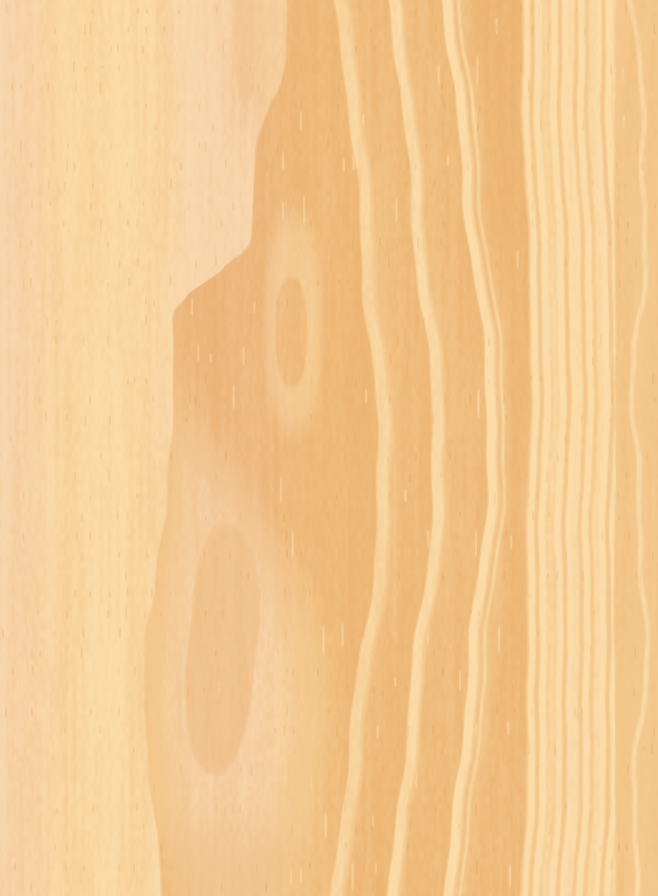
A WebGL 1 fragment shader for this texture:

```glsl
precision highp float;
// Pale pine board: sapwood, warm heartwood, wavy growth bands, islands and fine fibres.
uniform vec2 u_resolution;

const vec3 PALE = vec3(0.985, 0.865, 0.665);
const vec3 HONEY = vec3(0.955, 0.785, 0.555);
const vec3 AMBER = vec3(0.925, 0.705, 0.445);
const vec3 ROSY_TINT = vec3(-0.012, -0.022, 0.022);
const float PI = 3.14159;

float hash(vec2 p) {
  p = fract(p * vec2(0.1031, 0.1137));
  p += dot(p, p.yx + 33.33);
  return fract((p.x + p.y) * p.x * 7.31);
}

float noise(vec2 p) {
  vec2 cell = floor(p), f = fract(p);
  f = f * f * (3.0 - 2.0 * f);
  float low = mix(hash(cell), hash(cell + vec2(1.0, 0.0)), f.x);
  float high = mix(hash(cell + vec2(0.0, 1.0)), hash(cell + 1.0), f.x);
  return mix(low, high, f.y);
}

// Layered sines that make growth lines wander down the board.
float wander(float t, float phase) {
  return 0.006 * sin(13.0 * t + phase) + 0.003 * sin(29.0 * t + 2.3 * phase)
       + 0.0012 * sin(67.0 * t + phase);
}

float edge(float d, float softness) {
  return smoothstep(-softness, softness, d);
}

// Growth band: crisp on its left, fading into the wood on its right.
float band(float d, float width) {
  float core = 1.0 - smoothstep(width * 0.45, width, d);
  float tail = 0.45 * exp(-max(d, 0.0) / width);
  return edge(d, 0.0025) * max(core, tail);
}

// Signed radial distance to a rounded oval, in units of its radius.
float oval(vec2 p, vec2 centre, vec2 radius) {
  vec2 q = abs((p - centre) / radius);
  return pow(pow(q.x, 2.4) + pow(q.y, 2.4), 1.0 / 2.4) - 1.0;
}

// One short vertical stroke in some cells of a jittered grid.
float flecks(vec2 p, vec2 grid, float share, float seed) {
  vec2 q = p * grid;
  vec2 cell = floor(q) + seed;
  vec2 centre = vec2(0.25 + 0.5 * hash(cell + 7.0), 0.4 + 0.2 * hash(cell + 19.0));
  vec2 d = abs(fract(q) - centre);
  float reach = 0.12 + 0.25 * hash(cell + 31.0);
  float stroke = (1.0 - smoothstep(0.05, 0.16, d.x)) * (1.0 - smoothstep(reach * 0.6, reach, d.y));
  return stroke * step(1.0 - share, hash(cell));
}

// Left border of the heartwood.
float heartBorder(float t) {
  float x = 0.432 - 0.045 * smoothstep(0.06, 0.17, t) - 0.125 * smoothstep(0.26, 0.36, t);
  x += 0.02 * smoothstep(0.85, 1.0, t) - 0.035 * smoothstep(0.45, 0.72, t);
  return x + 0.6 * wander(t, 1.0);
}

float sapwood(vec2 p) {
  float tone = 0.1 + 0.14 * noise(vec2(p.x * 28.0, p.y * 1.5));
  float eye = oval(p, vec2(0.372, 0.045), vec2(0.016, 0.07));
  tone += 0.16 * smoothstep(0.32, 0.37, p.x) * (1.0 - smoothstep(0.08, 0.2, p.y));
  return mix(tone, 0.4, 1.0 - edge(eye, 0.15));
}

float heartwood(vec2 p, float inset) {
  float tone = 0.76 + 0.16 * noise(vec2(p.x * 22.0, p.y * 2.0));
  // Pale pocket at the lower left, with a honey rim and an island.
  float pocketEdge = 0.24 + 0.22 * smoothstep(0.33, 0.75, p.y) + wander(p.y, 4.0);
  float pocket = (1.0 - smoothstep(pocketEdge - 0.06, pocketEdge + 0.07, p.x));
  pocket *= 1.0 - 0.45 * smoothstep(0.88, 1.0, p.y);
  tone = mix(tone, 0.24 + 0.36 * exp(-inset / 0.03), pocket);
  float lean = 0.06 * (p.y - 0.72) + 0.7 * wander(p.y, 2.0);
  float island = oval(p + vec2(lean, 0.0), vec2(0.335, 0.723), vec2(0.052, 0.138));
  tone = mix(tone, 0.56, 1.0 - edge(island, 0.055));
  // Small knot with a pale halo drawn out along the grain.
  float knot = oval(p, vec2(0.443, 0.371), vec2(0.024, 0.062));
  float halo = oval(p, vec2(0.445, 0.36), vec2(0.038, 0.11));
  tone = mix(tone, 0.4, 1.0 - smoothstep(-0.25, 0.35, halo));
  return mix(tone, 0.74, 1.0 - edge(knot, 0.09));
}

// Three wavy bands, then fine stripes and a tan strip at the right.
float growthBands(vec2 p, float tone) {
  float bow = 0.07 * sin(PI * p.y);
  for (int i = 0; i < 3; i++) {
    float n = float(i);
    float d = p.x - 0.5 - 0.083 * n - bow - wander(p.y, 0.6 + 0.5 * n);
    tone = mix(tone, 0.08, band(d, 0.029 - 0.003 * n) * (0.8 + 0.1 * n));
    tone = mix(tone, 0.25, band(d - 0.022, 0.008) * step(1.5, n));
  }
  float x = p.x - 0.012 * sin(PI * p.y) - 0.5 * wander(p.y, 3.0);
  float wave = 0.5 + 0.3 * sin(x * 290.0) + 0.2 * sin(x * 467.0 + 1.0);
  tone = mix(tone, 0.04 + 0.52 * wave * wave, edge(x - 0.793, 0.004));
  float strip = 0.56 - 0.35 * band(p.x - 0.968 - 1.5 * wander(p.y, 5.0), 0.012);
  return mix(tone, strip, edge(p.x - 0.935 - 0.2 * wander(p.y, 2.0), 0.003));
}

void main() {
  vec2 uv = gl_FragCoord.xy / u_resolution;
  vec2 p = vec2(uv.x, 1.0 - uv.y);
  float inset = p.x - heartBorder(p.y) - 0.008 * (noise(p * vec2(90.0, 14.0)) - 0.5);
  float heart = edge(inset, 0.003);
  float tone = mix(sapwood(p), heartwood(p, max(inset, 0.0)), heart);
  tone = growthBands(p, tone);
  // Fibres, speckle, pale flecks and darker pores.
  tone += 0.13 * (noise(p * vec2(150.0, 9.0)) - 0.5);
  tone += 0.12 * (noise(p * vec2(260.0, 130.0) + 40.0) - 0.5);
  tone -= 0.42 * flecks(p, vec2(64.0, 19.0), 0.1, 3.0) * smoothstep(0.4, 0.7, tone);
  tone += 0.2 * flecks(p, vec2(75.0, 46.0), 0.13, 71.0);
  tone = clamp(tone, 0.0, 1.0);
  vec3 color = mix(PALE, HONEY, smoothstep(0.0, 0.5, tone));
  color = mix(color, AMBER, smoothstep(0.45, 1.0, tone));
  float rosy = (1.0 - smoothstep(0.0, 0.13, p.x)) + smoothstep(0.2, 0.33, p.x) * (1.0 - edge(p.x - 0.43, 0.06));
  gl_FragColor = vec4(color + ROSY_TINT * rosy * (1.0 - 0.6 * tone), 1.0);
}
```
